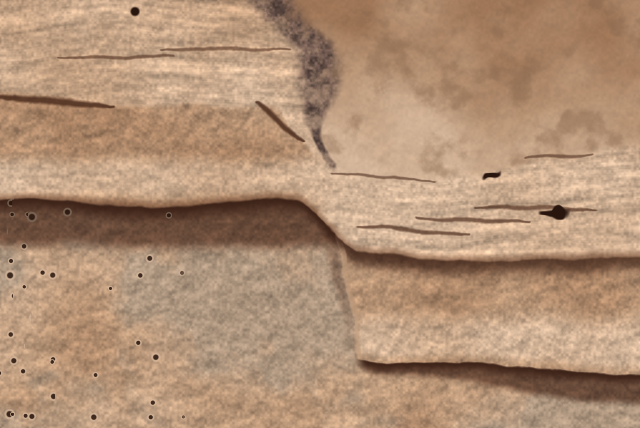
Give the GLSL for this texture, as a WebGL 2 fragment shader.

```glsl
#version 300 es
precision highp float;
// Weathered sandstone: a stepped ledge over shaded ground, a soft wall behind.
// Curved boundaries split the rock into faces; noise adds beds and grain, then
// shadows, cracks, a grey stain and lichen rings are layered on top.
#define ASPECT 1.5
#define WARP .022
#define GRAIN .17
#define RELIEF .6
#define LIGHT vec3(.83, .71, .6)
#define TAN vec3(.73, .59, .47)
#define BROWN vec3(.62, .46, .34)
#define RUST vec3(.43, .27, .18)
#define DARK vec3(.22, .12, .08)
#define GREY vec3(.38, .3, .27)
uniform vec2 u_resolution;
out vec4 outColor;

float hash(vec2 p) {
  vec3 h = fract(p.xyx * .1031);
  h += dot(h, h.yzx + 33.33);
  return fract((h.x + h.y) * h.z);
}
float noise(vec2 p) {
  vec2 i = floor(p), f = fract(p), u = f * f * (3. - 2. * f), e = vec2(1, 0);
  return mix(mix(hash(i), hash(i + e), u.x), mix(hash(i + e.yx), hash(i + 1.), u.x), u.y);
}
float fbm(vec2 p) {
  float sum = 0., amp = .5;
  for (int i = 0; i < 5; i++, amp *= .5) {
    sum += amp * noise(p);
    p = mat2(1.6, 1.2, -1.2, 1.6) * p + 5.3;
  }
  return sum;
}
// Smooth step from a to b, in either direction
float ramp(float a, float b, float x) {
  x = clamp((x - a) / (b - a), 0., 1.);
  return x * x * (3. - 2. * x);
}
float band(float a, float b, float w, float x) { return ramp(a - w, a + w, x) * ramp(b + w, b - w, x); }
float blot(vec2 p, float x, float y, float rx, float ry) {
  return ramp(1.1, .6, length((p - vec2(x, y)) / vec2(rx, ry)));
}
// Crack between two points, tapered at both ends
float crack(vec2 p, float ax, float ay, float bx, float by, float width) {
  vec2 a = vec2(ax, ay), d = vec2(bx, by) - a;
  float h = clamp(dot(p - a, d) / dot(d, d), 0., 1.), w = width * (.25 + 3. * h * (1. - h));
  return ramp(w + .003, w * .3, length(p - a - d * h));
}
// Height of loose grain and layered beds
float relief(vec2 q, float beds) {
  float layers = fbm(vec2(q.x * 5., q.y * 34. + 2. * noise(q * 4.)));
  return fbm(q * 28.) * (1. - .5 * beds) + layers * beds;
}

void main() {
  vec2 p = gl_FragCoord.xy / u_resolution, q = p * vec2(ASPECT, 1);
  vec2 s = p + WARP * (vec2(fbm(q * 11.), fbm(q * 11. + 7.)) - .48);
  float x = s.x, y = s.y;

  // Boundaries of the faces
  float ledgeY = .527 + .008 * cos(x * 13.) - .122 * ramp(.465, .565, x) - .012 * ramp(.6, .9, x);
  float slabY = .785 - .032 * ramp(0., .2, x) - .12 * ramp(.42, .5, x);
  float topY = .59 - .015 * band(.56, .68, .04, x) + .065 * ramp(.68, 1., x);
  float footY = .152 + .01 * ramp(.6, .56, x) - .028 * ramp(.7, 1., x);
  float stainX = .495 - .075 * ramp(.87, 1., y) + .027 * ramp(.69, .59, y);
  float side = x - .583 + .125 * y, under = ledgeY - y, drop = footY - y;

  // Masks
  float lower = ramp(-.004, .004, under), right = ramp(-.003, .003, side);
  float wall = (1. - lower) * ramp(-.01, .01, y - topY) * ramp(-.02, .03, x - stainX);
  float block = lower * right * ramp(.003, -.003, drop);
  float ground = lower - block, shelf = 1. - lower - wall;

  // Brightness of each face
  float slab = ramp(-.008, .008, y - slabY), lip = band(.54, .625, .025, y);
  float shelfTone = mix(mix(.3, .88, lip), .74, slab);
  shelfTone = mix(shelfTone, .9, ramp(.46, .53, x) * ramp(.68, .6, y));
  float wallTone = .72 - .62 * ramp(.58, .95, y) + .16 * ramp(.8, .5, x);
  float blockTone = mix(.32, .82, ramp(.29, .22, y)) - .45 * ramp(-.03, 0., drop);
  float t = ground * .5 + block * blockTone + shelf * shelfTone + wall * wallTone;
  t = 2. * clamp(t + (fbm(q * 5.) - .48) * (.7 + .4 * wall), 0., 1.);
  vec3 col = mix(mix(BROWN, TAN, min(t, 1.)), LIGHT, max(t - 1., 0.));
  float pale = ramp(.45, .7, fbm(q * 6. + 20.)) + .4 * blot(p, .42, .27, .2, .2);
  col = mix(col, vec3(.66, .58, .5), ground * min(pale, .75));

  // Relief lit from above, sandy grain, mottled wall
  float beds = shelf * max(max(slab, ramp(.45, .55, x)), .6 * lip);
  float slope = relief(q, beds) - relief(q + vec2(-.003, .009), beds);
  float grain = noise(q * 170.) + .6 * noise(q * 85.) - .8;
  col *= 1. + (1. - .75 * wall) * (RELIEF * slope + GRAIN * grain);
  col = mix(col, BROWN * .8, .4 * wall * ramp(.5, .75, fbm(q * 18.)));

  // Grey stain running down to the shelf
  float stain = ramp(1.15, .4, abs(x - stainX) / (.008 + .032 * ramp(.66, .84, y)));
  stain *= ramp(.585, .63, y) * (.5 + .5 * ramp(.3, .6, fbm(q * 35.)));
  col = mix(col, GREY * (1. + .5 * grain), stain);

  // Shadows under the ledge and the block
  float shade = lower * (1. - right) * ramp(.405, .445, y);
  shade = max(shade, .6 * ground * band(-.018, 0., .008, side) * ramp(.14, .4, y));
  shade = max(shade, block * ramp(.055, .01, under) * mix(.9, .55, ramp(.6, .78, x)));
  float depth = .025 + .04 * ramp(.58, .95, x);
  float footShade = ground * ramp(.555, .58, x) * ramp(depth + .015, depth - .01, drop);
  shade = max(shade, footShade);
  col = mix(col, mix(RUST, GREY, .35) * (.9 + GRAIN * grain + .5 * slope), shade * .88);
  float contact = lower * ramp(.045, 0., under) * mix(.9, .6, right);
  col = mix(col, DARK, max(contact, .9 * footShade * ramp(.03, 0., drop)));
  col = mix(col, RUST, shelf * ramp(-.022, 0., under) * .55);
  col = mix(col, TAN, .6 * band(0., .007, .002, side) * band(.17, .42, .02, y));

  // Cracks: upper-left slab, then right shelf
  float c = max(crack(s, -.02, .778, .18, .752, .009), crack(s, .4, .762, .475, .665, .007));
  c = max(c, .7 * max(crack(s, .09, .868, .27, .868, .004), crack(s, .25, .88, .45, .885, .004)));
  c = max(c, .7 * max(crack(s, .52, .595, .68, .575, .003), crack(s, .82, .63, .92, .643, .004)));
  for (float i = 0.; i < 3.; i++)
    c = max(c, .8 * crack(s, .56 + .09 * i, .465 + .025 * i, .73 + .1 * i, .455 + .027 * i, .005));
  col = mix(col, mix(DARK, RUST, .35), c * .85);

  // Dark clumps and pale-rimmed lichen rings
  vec2 b = p + .022 * (vec2(noise(q * 55.), noise(q * 55. + 9.)) - .5);
  float clump = max(blot(b, .768, .592, .019, .014), blot(b, .87, .503, .03, .013));
  col = mix(col, DARK * .7, max(clump, blot(p, .211, .973, .008, .012)));
  for (float i = 0.; i < 2.; i++) {
    vec2 g = q * (21. + 9. * i) + 3.7 * i, id = floor(g);
    vec2 center = .3 + .4 * vec2(hash(id + 3.), hash(id + 8.));
    float r = length(fract(g) - center) / (.17 + .1 * hash(id + 5.));
    float on = ground * step(hash(id + 13.), .05 + .33 * ramp(.1, 0., p.x)) * ramp(.31, .27, p.x);
    col = mix(col, LIGHT * (1. - .4 * shade), on * band(.55, 1., .15, r) * .7);
    col = mix(col, DARK * .7, on * ramp(.75, .4, r) * .85);
  }
  outColor = vec4(col, 1);
}
```
